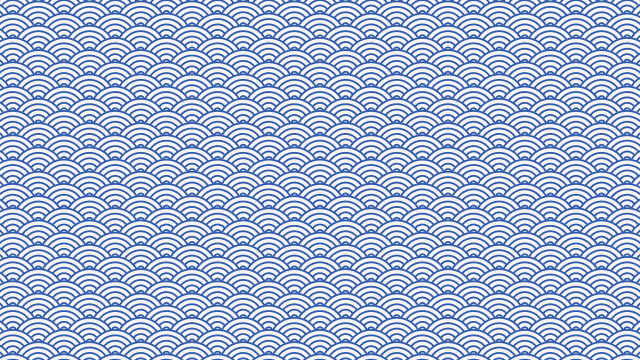
Reproduce this pattern procedurally as a Shadertoy shader.

```glsl
// Seigaiha waves: overlapping rows of concentric blue arcs on off-white.

const vec3 PAPER = vec3(0.97, 0.962, 0.962);
const vec3 INK = vec3(0.19, 0.36, 0.68);

// Lengths are in half scale spacings.
const float HALF_SPACINGS = 25.0;  // across the canvas width
const float ROW_STEP = 0.4753;
const float FIRST_ROW = 1.504;     // depth of row zero below the top edge
const float RADIUS = 1.009;
const float RING_PITCH = 0.2116;
const float LINE_WIDTH = 0.0716;

// Antialiased coverage of the region where the signed distance is negative.
float coverage(float dist, float pixel) {
    return clamp(0.5 - dist / pixel, 0.0, 1.0);
}

// Offset from the nearest scale centre in a row; odd rows shift by half a repeat.
vec2 scaleOffset(vec2 p, float row) {
    return vec2(mod(p.x + row + 1.0, 2.0) - 1.0, p.y - row * ROW_STEP);
}

// Signed distance to evenly spaced rings, measured inward from the rim.
float ringDistance(float depth, float pitch, float width) {
    float inner = max(depth, 0.5 * width);
    float phase = mod(inner - 0.5 * width + 0.5 * pitch, pitch);
    return abs(phase - 0.5 * pitch) - 0.5 * width;
}

// Lays one row of scales over the colour behind it.
vec3 paintRow(vec3 behind, vec2 p, float row, float pixel) {
    float depth = RADIUS - length(scaleOffset(p, row));
    float line = coverage(ringDistance(depth, RING_PITCH, LINE_WIDTH), pixel);
    return mix(behind, mix(PAPER, INK, line), coverage(-depth, pixel));
}

void mainImage(out vec4 fragColor, in vec2 fragCoord) {
    float pixel = HALF_SPACINGS / iResolution.x;
    vec2 p = (fragCoord - vec2(0.5 * iResolution.x, iResolution.y)) * pixel;
    p.y += FIRST_ROW;

    // Paint from back to front; each lower row overlaps the one above.
    float backRow = floor(p.y / ROW_STEP);
    vec3 color = PAPER;
    for (int i = 0; i < 3; i++) {
        color = paintRow(color, p, backRow - float(i), pixel);
    }
    fragColor = vec4(color, 1.0);
}
```
